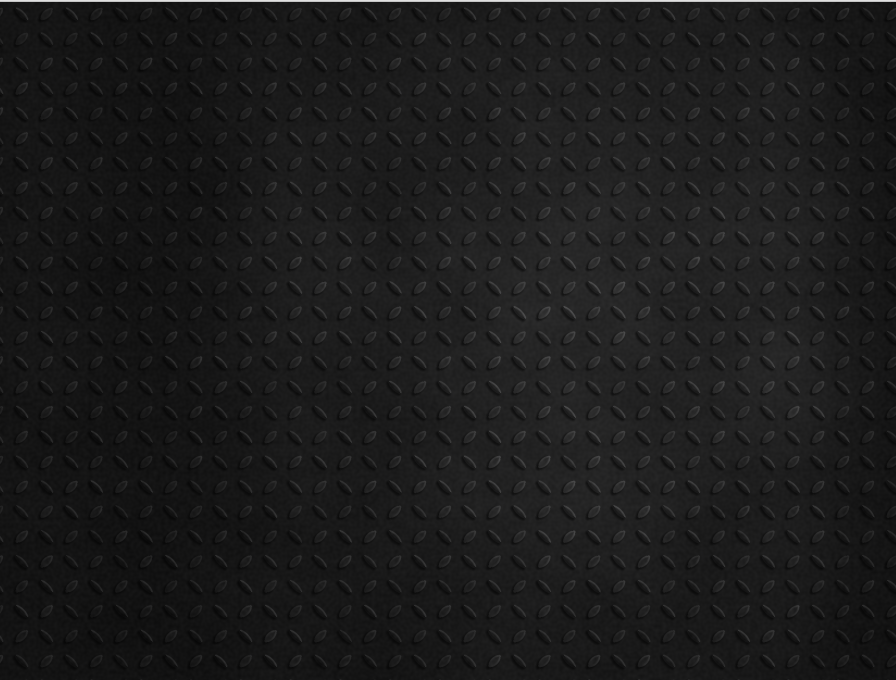
A Shadertoy shader for this pattern:

```glsl
// Dark steel tread plate: rising oval lugs and slim falling lugs alternate on a
// checkerboard, lit from the upper right by analytic lens normals, over soft
// pools of light with gradient-noise stains, grain and per-lug wear.

const float CELLS_ACROSS = 18.0;               // repeats over the canvas width
const vec2  LATTICE_ORIGIN = vec2(0.438, 0.22);
const vec2  RISING_HALF = vec2(0.165, 0.082);  // half length, half width
const vec2  FALLING_HALF = vec2(0.175, 0.062);
const float LUG_ROUND = 0.035;
const float RIM_WIDTH = 0.018;
const vec2  LIGHT_DIR = vec2(0.76, 0.65);
const float SHADOW_REACH = 0.045;
const float SHADOW_SOFT = 0.025;
const float SHADOW_DEPTH = 0.50;
const vec3  STEEL_TINT = vec3(1.0, 1.0, 1.005);
const float BASE_TONE = 0.070;
const float STAIN = 0.24;
const float GRAIN = 0.022;
const float TOP_EDGE = 0.0026;                 // pale strip, share of height
const vec3  TOP_EDGE_COLOR = vec3(0.88);

// Pools of light: centre xy and radius zw in canvas shares, then strengths
const vec4 POOLS[4] = vec4[4](
    vec4(0.64, 0.56, 0.24, 0.55), vec4(0.88, 0.57, 0.08, 0.45),
    vec4(0.33, 0.62, 0.09, 0.42), vec4(0.05, 0.65, 0.07, 0.45));
const float POOL_GAIN[4] = float[4](0.080, 0.040, 0.030, 0.016);

float hash(vec2 p) {
    vec3 q = fract(vec3(p.xyx) * 0.1031);
    q += dot(q, q.yzx + 33.33);
    return fract((q.x + q.y) * q.z);
}

vec2 gradientAt(vec2 p) {
    float a = 6.2832 * hash(p);
    return vec2(cos(a), sin(a));
}

float gradientNoise(vec2 p) {
    vec2 i = floor(p), f = fract(p);
    vec2 u = f * f * f * (f * (f * 6.0 - 15.0) + 10.0);
    vec2 e = vec2(0.0, 1.0);
    float a = dot(gradientAt(i), f);
    float b = dot(gradientAt(i + e.yx), f - e.yx);
    float c = dot(gradientAt(i + e.xy), f - e.xy);
    float d = dot(gradientAt(i + e.yy), f - e.yy);
    return mix(mix(a, b, u.x), mix(c, d, u.x), u.y);
}

float fbm(vec2 p) {
    float sum = 0.0, gain = 0.6;
    for (int i = 0; i < 4; i++) {
        sum += gain * gradientNoise(p);
        p = mat2(1.6, 1.2, -1.2, 1.6) * p + 7.3;
        gain *= 0.5;
    }
    return sum;
}

// Rounded lens lying along x: signed distance in x, outward normal in yz
vec3 lens(vec2 p, vec2 halfSize) {
    vec2 h = halfSize - LUG_ROUND;
    float radius = dot(h, h) / (2.0 * h.y);
    vec2 side = vec2(1.0, p.y < 0.0 ? -1.0 : 1.0);
    vec2 arm = vec2(p.x, abs(p.y) + radius - h.y);
    float d = length(arm) - radius;
    vec2 tip = vec2(abs(p.x) - h.x, p.y);
    if (tip.x > 0.0) d = max(d, length(tip));
    return vec3(d - LUG_ROUND, normalize(arm) * side);
}

float plateLight(vec2 uv) {
    float tone = BASE_TONE;
    for (int i = 0; i < 4; i++) {
        vec2 q = (uv - POOLS[i].xy) / POOLS[i].zw;
        tone += POOL_GAIN[i] * exp(-dot(q, q));
    }
    return tone;
}

void mainImage(out vec4 fragColor, in vec2 fragCoord) {
    vec2 uv = fragCoord / iResolution.xy;
    float px = CELLS_ACROSS / iResolution.x;
    vec2 p = vec2(fragCoord.x, fragCoord.y - iResolution.y) * px;

    // Stained and grained base metal
    float tone = plateLight(uv);
    tone *= 1.0 + STAIN * fbm(p * 0.45) + 0.08 * gradientNoise(p * vec2(0.6, 2.5));
    tone += GRAIN * (gradientNoise(p * 13.0) + 0.5 * gradientNoise(p * 6.7 + 3.1));

    // Four lugs per cell: a rising pair and a falling pair
    for (int i = 0; i < 4; i++) {
        bool rising = i < 2;
        vec2 offset = LATTICE_ORIGIN + vec2(0.5) * float(i % 2);
        if (!rising) offset.x += 0.5;
        vec2 cell = p - offset + 0.5;
        vec2 local = fract(cell) - 0.5;
        float wear = hash(floor(cell) + 19.0 * float(i));
        vec2 halfSize = rising ? RISING_HALF : FALLING_HALF;

        // Axes along and across the lug
        vec2 along = vec2(1.0, rising ? 1.0 : -1.0) * 0.7071;
        vec2 across = vec2(-along.y, along.x);
        vec3 lug = lens(vec2(dot(local, along), dot(local, across)), halfSize);
        vec2 shifted = local + LIGHT_DIR * SHADOW_REACH;
        float shadow = lens(vec2(dot(shifted, along), dot(shifted, across)), halfSize).x;

        float body = 1.0 - smoothstep(-0.7 * px, 0.7 * px, lug.x);
        float shade = 1.0 - smoothstep(-SHADOW_SOFT, SHADOW_SOFT + px, shadow);
        tone *= 1.0 - SHADOW_DEPTH * shade * (1.0 - body);

        // Lit rim and faintly raised face
        float facing = dot(lug.y * along + lug.z * across, LIGHT_DIR);
        float rim = 1.0 - smoothstep(0.0, RIM_WIDTH + px, abs(lug.x + RIM_WIDTH));
        float lift = (rising ? 0.22 : 0.0) + rim * (0.35 + 0.6 * facing);
        tone += body * lift * (tone * 0.6 + 0.045) * mix(0.75, 1.15, wear);
    }

    vec3 color = STEEL_TINT * max(tone, 0.0);
    float edge = smoothstep(-0.5, 0.5, (uv.y - 1.0 + TOP_EDGE) * iResolution.y);
    fragColor = vec4(mix(color, TOP_EDGE_COLOR, edge), 1.0);
}
```
